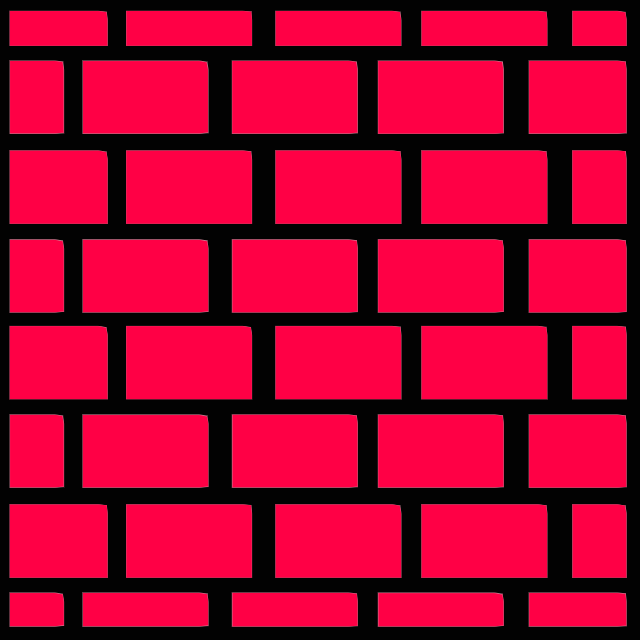
Give the GLSL for this pattern, as a three.js fragment shader.

```glsl
// Running-bond wall of flat crimson bricks with black joints and thin, worn pale rims.
#define BRICK_COLOR vec3(1.0, 0.0, 0.27)
#define JOINT_COLOR vec3(0.008)
#define RIM_COLOR   vec3(0.80, 0.50, 0.58)
#define PITCH       vec2(0.2307, 0.1384)
#define BRICK_SIZE  vec2(0.1969, 0.1146)
#define ORIGIN      vec2(-0.0286, -0.0404)
#define ROW_SHIFT   0.0681
#define FRAME_MIN   vec2(0.0150, 0.0208)
#define FRAME_MAX   vec2(0.9792, 0.9831)
#define RIM_WIDTH   0.0011
#define NICK_DEPTH  0.0020
#define NICK_LENGTH 0.0160

varying vec2 vUv;

float hash(vec2 p) {
  return fract(sin(dot(p, vec2(127.1, 311.7))) * 4375.85);
}

// Uneven spacing of the columns and rows, fading out towards the ends.
float columnDrift(float c) {
  return -0.00062 * c * (4.0 - c) - 0.0032 * mod(c, 2.0);
}

float rowDrift(float r) {
  return 0.0022 * sin((r - 1.4) * 1.54) * r * (7.0 - r) / 12.0;
}

// Distance inside the nearest side: x, y from the low corner, z, w from the high one.
float insideDistance(vec4 sides) {
  return min(min(sides.x, sides.y), min(sides.z, sides.w));
}

float coverage(float inside, float pixel) {
  return clamp(0.5 + inside / pixel, 0.0, 1.0);
}

void main() {
  float pixel = max(fwidth(vUv.x), fwidth(vUv.y));

  // Brick cell: even rows slide left.
  float row = floor((vUv.y - ORIGIN.y + 0.012) / PITCH.y);
  float even = 1.0 - mod(row, 2.0);
  float shift = even * ROW_SHIFT;
  float column = floor((vUv.x + shift - ORIGIN.x + 0.018) / PITCH.x);
  vec2 cell = vec2(column, row);

  // Brick corners, cut by the outer frame.
  vec2 low = ORIGIN + cell * PITCH + vec2(columnDrift(column) - shift, rowDrift(row));
  vec2 high = min(low + BRICK_SIZE, FRAME_MAX);
  low = max(low, FRAME_MIN);
  vec4 sides = vec4(vUv - low, high - vUv);

  // Worn corners on the right: deep above, slight below.
  float wear = mix(0.5, 1.0, hash(cell + 3.7));
  vec4 nick = wear * (1.0 - smoothstep(vec4(0.0), vec4(NICK_LENGTH), sides));
  float lower = 0.6 * even * nick.z;
  sides -= NICK_DEPTH * vec4(0.0, lower, nick.w, nick.z);

  // Rims are strongest on even rows and vary from brick to brick.
  vec4 chance = vec4(hash(cell), hash(cell + 11.3), hash(cell + 23.9), hash(cell + 41.1));
  vec4 strength = mix(vec4(0.35, 0.10, 0.45, 0.30), vec4(0.80, 0.70, 0.75, 0.80), even);
  vec4 rim = RIM_WIDTH * strength * mix(vec4(0.6), vec4(1.15), chance);
  rim += 0.5 * RIM_WIDTH * chance * vec4(0.0, lower, nick.w, nick.z);

  // Joint, then rim, then brick face.
  vec3 color = mix(JOINT_COLOR, RIM_COLOR, coverage(insideDistance(sides), pixel));
  color = mix(color, BRICK_COLOR, coverage(insideDistance(sides - rim), pixel));
  gl_FragColor = vec4(color, 1.0);
}
```
